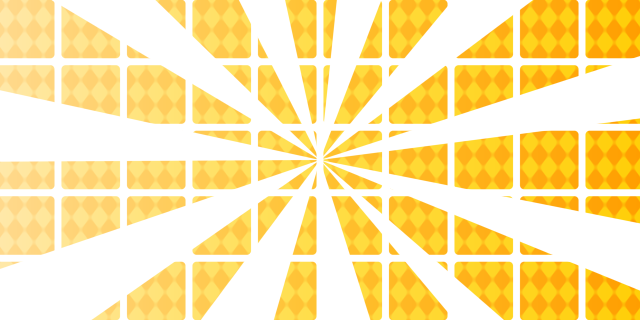
Reproduce this background procedurally as a Shadertoy shader.

```glsl
// Golden argyle tiles on a white grid, split by white rays bursting from the center.

const float PI = 3.14159;
const vec3 WHITE = vec3(1.0);

// Lengths are fractions of the canvas height.
const float TILE_PITCH = 0.2047;
const float TILE_HALF = 0.0915;
const float TILE_CORNER = 0.013;
const vec2 DIAMOND_SIZE = vec2(0.0585, 0.078);
const vec2 DIAMOND_ORIGIN = vec2(0.247, -0.023);

// Uneven rays: axis angle and half width, in degrees.
const int RAY_COUNT = 11;
const vec2 RAYS[RAY_COUNT] = vec2[RAY_COUNT](
    vec2(12.7, 5.3), vec2(43.6, 6.7), vec2(76.5, 7.5), vec2(109.6, 7.3),
    vec2(142.5, 6.7), vec2(174.0, 6.3), vec2(206.9, 8.1), vec2(243.6, 10.3),
    vec2(279.0, 8.5), vec2(314.5, 4.5), vec2(343.3, 5.5));

// Antialiased coverage of a shape from its signed distance.
float coverage(float dist, float pixel) {
    return 1.0 - smoothstep(-0.7 * pixel, 0.7 * pixel, dist);
}

float roundedSquare(vec2 p, float halfSize, float corner) {
    vec2 q = abs(p) - halfSize + corner;
    return length(max(q, 0.0)) + min(max(q.x, q.y), 0.0) - corner;
}

// Grid lines run through the center vertically, tiles sit on it horizontally.
float tileGrid(vec2 p, float pitch) {
    vec2 cell = p / pitch + vec2(0.0, 0.5);
    return roundedSquare((fract(cell) - 0.5) * pitch, TILE_HALF, TILE_CORNER);
}

// Wedge with its tip at the origin.
float wedge(vec2 p, float axisAngle, float halfAngle) {
    vec2 axis = vec2(cos(axisAngle), sin(axisAngle));
    float along = dot(p, axis);
    float across = abs(axis.x * p.y - axis.y * p.x);
    return across * cos(halfAngle) - along * sin(halfAngle);
}

float sunburst(vec2 p) {
    float dist = 1e3;
    for (int i = 0; i < RAY_COUNT; i++) {
        vec2 ray = radians(RAYS[i]);
        dist = min(dist, wedge(p, ray.x, ray.y));
    }
    return dist;
}

// Diamond checker: 1 on light diamonds, 0 on dark ones.
float argyle(vec2 p, vec2 size, float pixel) {
    vec2 wave = cos(2.0 * PI * p / size);
    float blur = PI * pixel / size.x;
    return smoothstep(-blur, blur, 0.5 * (wave.x + wave.y));
}

vec3 threeStops(vec3 left, vec3 middle, vec3 right, float t) {
    return t < 0.5 ? mix(left, middle, 2.0 * t) : mix(middle, right, 2.0 * t - 1.0);
}

void mainImage(out vec4 fragColor, in vec2 fragCoord) {
    float pixel = 1.0 / iResolution.y;
    vec2 p = (fragCoord - 0.5 * iResolution.xy) * pixel;
    float t = fragCoord.x / iResolution.x;

    // Pale cream at the left deepens to orange at the right.
    vec3 dark = threeStops(vec3(1.0, 0.85, 0.55), vec3(1.0, 0.76, 0.19),
                           vec3(1.0, 0.62, 0.0), t);
    vec3 light = threeStops(vec3(1.0, 0.91, 0.66), vec3(1.0, 0.87, 0.28),
                            vec3(1.0, 0.81, 0.03), t);
    vec3 gold = mix(dark, light, argyle(p - DIAMOND_ORIGIN, DIAMOND_SIZE, pixel));

    // Tiles on white, then the rays on top.
    vec3 color = mix(WHITE, gold, coverage(tileGrid(p, TILE_PITCH), pixel));
    color = mix(color, WHITE, coverage(sunburst(p), pixel));
    fragColor = vec4(color, 1.0);
}
```
